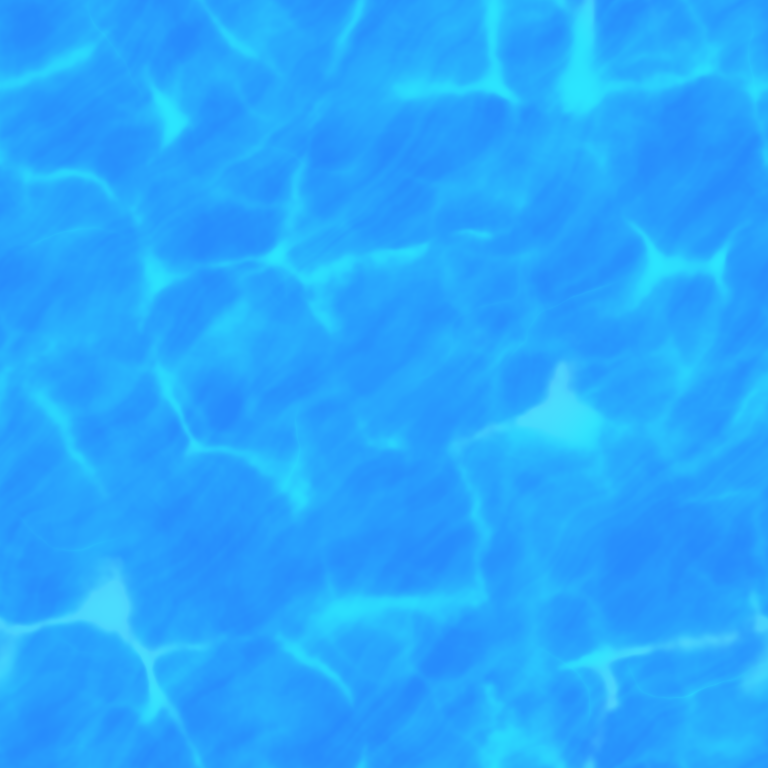
Give the GLSL for this texture, as a Shadertoy shader.

```glsl
// Seamless sunlit pool water: broken cyan caustic webs over streaky azure.

#define WEB_CELLS 5.0        // large caustic cells per tile
#define FINE_CELLS 9.0       // small secondary cells per tile
#define WARP 0.055           // bending of the webs
#define BASE_LIGHT 0.16
#define MOTTLE 0.27          // strength of cloudy variation
#define STREAK 0.17          // strength of diagonal wisps
#define WEB_GLOW 0.27
#define WEB_CORE 0.30
#define FINE_GLOW 0.22
#define DEEP vec3(0.15, 0.54, 0.985)
#define BRIGHT vec3(0.17, 0.92, 0.995)
#define PALE vec3(0.42, 0.82, 0.99)

// Integer hash of a lattice cell, result in 0..1.
vec2 hash2(vec2 cell, float seed) {
    uvec2 v = uvec2(cell + seed * 37.0) * 1664525u + 1013904223u;
    v.x += v.y * 1664525u;
    v.y += v.x * 1664525u;
    v ^= v >> 16u;
    v.x += v.y * 1664525u;
    v.y += v.x * 1664525u;
    v ^= v >> 16u;
    return vec2(v & 65535u) / 65535.0;
}

float cornerSlope(vec2 cell, vec2 offset, vec2 period, float seed) {
    float angle = 6.28318 * hash2(mod(cell, period), seed).x;
    return dot(vec2(cos(angle), sin(angle)), offset);
}

// Gradient noise that wraps after a whole period, roughly -0.7..0.7.
float gradientNoise(vec2 p, vec2 period, float seed) {
    vec2 i = floor(p), f = p - i;
    vec2 u = f * f * f * (f * (f * 6.0 - 15.0) + 10.0);
    vec2 e = vec2(0.0, 1.0);
    float low = mix(cornerSlope(i, f, period, seed),
                    cornerSlope(i + e.yx, f - e.yx, period, seed), u.x);
    float high = mix(cornerSlope(i + e, f - e, period, seed),
                     cornerSlope(i + 1.0, f - 1.0, period, seed), u.x);
    return mix(low, high, u.y);
}

float tileNoise(vec2 uv, float cells, float seed) {
    return gradientNoise(uv * cells, vec2(cells), seed);
}

float tileFbm(vec2 uv, float cells, float gain, float seed) {
    float sum = 0.0, amplitude = 1.0;
    for (int octave = 0; octave < 5; octave++) {
        sum += amplitude * tileNoise(uv, cells, seed + float(octave));
        amplitude *= gain;
        cells *= 2.0;
    }
    return sum;
}

// Noise drawn out along the rising diagonal; the shear keeps it tileable.
float diagonalStreaks(vec2 uv, float across, float along, float seed) {
    vec2 sheared = vec2(across * (uv.x - uv.y), along * uv.y);
    return gradientNoise(sheared, vec2(across, along), seed);
}

// Smooth Voronoi web: 0 inside cells, 1 on borders, more at junctions.
float causticWeb(vec2 uv, float cells, float sharpness, float seed) {
    vec2 p = uv * cells, home = floor(p);
    float sum = 0.0, squares = 0.0;
    for (int y = -2; y <= 2; y++)
    for (int x = -2; x <= 2; x++) {
        vec2 cell = home + vec2(x, y);
        vec2 site = cell + 0.04 + 0.92 * hash2(mod(cell, cells), seed);
        float weight = exp(-sharpness * distance(p, site));
        sum += weight;
        squares += weight * weight;
    }
    return 2.0 * (1.0 - squares / (sum * sum));
}

void mainImage(out vec4 fragColor, in vec2 fragCoord) {
    vec2 uv = fragCoord / iResolution.xy;

    // Bend the surface so the webs curve like refracted light.
    vec2 bend = vec2(tileFbm(uv, 4.0, 0.45, 1.0), tileFbm(uv, 4.0, 0.45, 6.0));
    vec2 surface = uv + WARP * bend;
    vec2 fineSurface = uv - 1.3 * WARP * bend.yx;

    // Broken webs whose width and strength drift over the tile.
    float width = smoothstep(-0.4, 0.4, tileNoise(uv, 6.0, 11.0));
    float fade = smoothstep(-0.25, 0.4, tileFbm(uv, 5.0, 0.5, 31.0));
    float fineFade = smoothstep(-0.2, 0.35, tileNoise(uv, 5.0, 13.0));
    float web = causticWeb(surface, WEB_CELLS, mix(20.0, 10.0, width), 14.0);
    float fineWeb = causticWeb(fineSurface, FINE_CELLS, 12.0, 15.0);
    float core = pow(web, 4.0) * fade;

    // Thin loose filaments along the zero lines of bent noise.
    float arcs = exp(-22.0 * abs(tileNoise(surface, 6.0, 41.0)))
               * smoothstep(0.0, 0.4, tileNoise(uv, 6.0, 42.0));

    // Cloudy body and soft diagonal wisps at three scales.
    float mottle = tileFbm(uv + WARP * bend.yx, 6.0, 0.6, 16.0);
    float streaks = diagonalStreaks(surface, 14.0, 5.0, 21.0)
                  + 0.8 * diagonalStreaks(fineSurface, 30.0, 9.0, 22.0)
                  + 0.5 * diagonalStreaks(surface, 60.0, 14.0, 24.0);

    float light = BASE_LIGHT + MOTTLE * mottle + STREAK * streaks
                + WEB_GLOW * web * mix(0.2, 1.0, fade)
                + WEB_CORE * core
                + FINE_GLOW * (fineWeb * fineFade + arcs);

    // Soft limits keep the darkest and brightest water smooth.
    light = 0.5 * (light + sqrt(light * light + 0.006));
    light = min(light, 0.65) + 0.3 * (1.0 - exp(-max(light - 0.65, 0.0) / 0.3));
    vec3 water = mix(DEEP, BRIGHT, light);

    // A few filaments turn milky.
    float milky = smoothstep(0.1, 0.45, tileNoise(uv, 3.0, 23.0));
    water = mix(water, PALE, 0.5 * milky * clamp(core, 0.0, 1.0));
    fragColor = vec4(water, 1.0);
}
```
